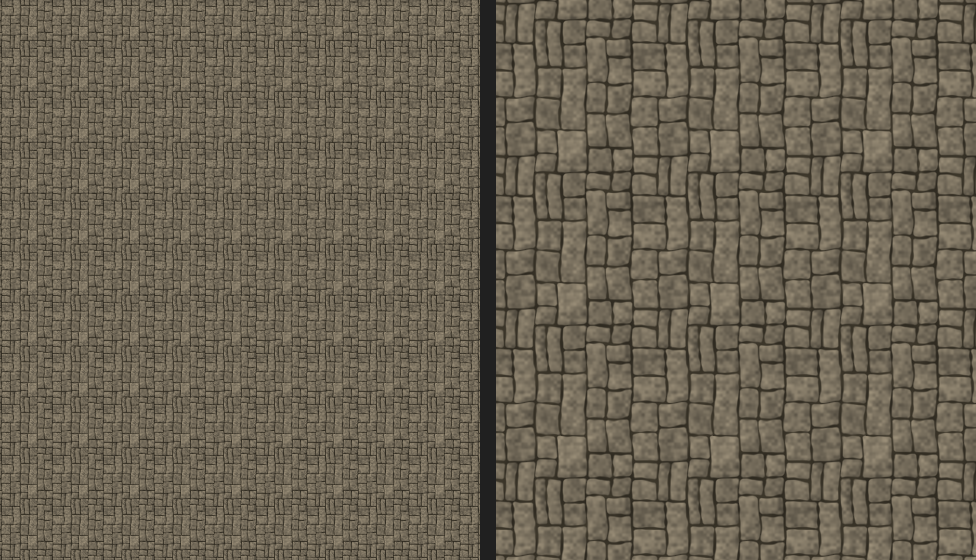
Left, the full canvas; right, a detail of the centre.
Give the GLSL for this texture, as a Shadertoy shader.

```glsl
// Weathered blocks of grey-brown masonry, in a square tile repeated 11 times up the canvas.
// Staggered columns are cut into uneven blocks, which hashed splits divide into tall stones;
// rounded-box distances give the dark joints, and wrapping noise gives the rough faces.

float hash(vec2 p) {
    return fract(sin(dot(p, vec2(127.1, 311.7))) * 43758.5453);
}

// Value noise that wraps after n cells
float noise(vec2 p, float n) {
    p *= n;
    vec2 i = floor(p), f = fract(p);
    f = f * f * (3.0 - 2.0 * f);
    float a = hash(mod(i, n)), b = hash(mod(i + vec2(1, 0), n));
    float c = hash(mod(i + vec2(0, 1), n)), d = hash(mod(i + 1.0, n));
    return mix(mix(a, b, f.x), mix(c, d, f.x), f.y);
}

// Uneven division lines, three to a tile
float edge(float i, float seed, float jitter) {
    return i + jitter * hash(vec2(mod(i, 3.0), seed));
}

float cellAt(float x, float seed, float jitter) {
    float i = floor(x);
    return x < edge(i, seed, jitter) ? i - 1.0 : i;
}

void mainImage(out vec4 fragColor, in vec2 fragCoord) {
    float pixel = 11.0 / iResolution.y;
    vec2 tile = fract(fragCoord * pixel);

    // Slight hand-cut waviness of the joints
    vec2 p = tile + vec2(0.007, 0.005) * sin(6.2832 * (tile.yx * vec2(2, 3) + vec2(0.1, 0.4)));
    p += 0.016 * (vec2(noise(tile, 9.0), noise(tile, 11.0)) - 0.5);
    p *= 3.0;

    // Column, then a block within it
    float col = cellAt(p.x, 4.0, 0.25);
    float colId = mod(col, 3.0);
    p.y += 0.37 * colId + 0.2;
    float seed = 20.0 + colId;
    float row = cellAt(p.y, seed, 0.4);
    vec2 lo = vec2(edge(col, 4.0, 0.25), edge(row, seed, 0.4));
    vec2 hi = vec2(edge(col + 1.0, 4.0, 0.25), edge(row + 1.0, seed, 0.4));

    // Split most blocks upright, then divide some of the stones again
    vec2 id = vec2(colId * 3.0 + mod(row, 3.0), 1.0);
    for (int k = 0; k < 2; k++) {
        vec2 size = hi - lo;
        float pick = hash(id + 7.3);
        bool across = k == 0 ? pick < 0.78 || size.y < 0.85 : size.x > 0.52 && pick < 0.4;
        if (k == 1 && !across && (size.y < 0.75 || pick > 0.35 + 0.4 * size.y)) break;
        float cut = mix(0.39, 0.61, hash(id + 5.7));
        float line = across ? lo.x + size.x * cut : lo.y + size.y * cut;
        bool after = (across ? p.x : p.y) > line;
        if (across) {
            if (after) lo.x = line; else hi.x = line;
        } else {
            if (after) lo.y = line; else hi.y = line;
        }
        id.y = id.y * 2.0 + (after ? 1.0 : 0.0);
    }

    // Depth inside the slightly rounded stone, in tile units
    vec2 q = abs(p - 0.5 * (lo + hi)) - 0.5 * (hi - lo) + 0.07;
    float depth = (0.07 - length(max(q, 0.0)) - min(max(q.x, q.y), 0.0)) / 3.0;
    depth += 0.010 * (noise(tile, 23.0) - 0.5);

    // Stone face: tone per stone, blotches, grain and a lit upper left rim
    float shade = 0.975 + 0.08 * (hash(id + 11.9) - 0.5);
    shade += 0.16 * (noise(tile, 15.0) - 0.5);
    shade += 0.20 * (noise(tile, 29.0) - 0.5) + 0.26 * (noise(tile, 47.0) - 0.5);
    vec2 rim = vec2(p.x - lo.x, hi.y - p.y) / 3.0;
    shade += 0.06 * (1.0 - smoothstep(0.02, 0.055, min(rim.x, rim.y)));
    vec2 under = vec2(hi.x - p.x, p.y - lo.y) / 3.0;
    shade -= 0.10 * (1.0 - smoothstep(0.01, 0.05, min(under.x, under.y)));
    vec3 stone = vec3(0.478, 0.441, 0.372) * shade;

    // Dark joints, of uneven strength
    float soft = max(0.6 * pixel, 0.007);
    float face = smoothstep(0.007 - soft, 0.007 + soft, depth);
    vec3 joint = vec3(0.205, 0.185, 0.143) * (0.8 + 0.4 * noise(tile, 12.0));
    fragColor = vec4(mix(joint, stone, face), 1.0);
}
```
